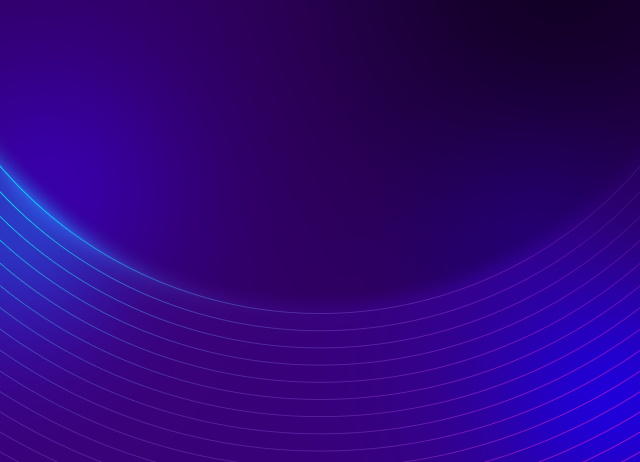
Write a Shadertoy shader that draws this background.

```glsl
// Geometry, in units of the canvas height
const vec2  RING_CENTER  = vec2(0.693, 1.233);
const float RING_RADIUS  = 0.9116;
const float RING_SPACING = 0.0372;
const float LINE_WIDTH   = 0.0019;
const float EDGE_FADE    = 0.05;

// Colours of the inner disc
const vec3 DISC_VIOLET = vec3(0.195, 0.000, 0.395);
const vec3 DISC_DARK   = vec3(0.070, 0.000, 0.145);
const vec3 DISC_GLOW   = vec3(0.220, 0.000, 0.660);
const vec3 DISC_INDIGO = vec3(0.130, 0.000, 0.490);

// Colours of the outer rings
const vec3 RING_VIOLET = vec3(0.225, 0.005, 0.455);
const vec3 RING_LEFT   = vec3(0.220, 0.030, 0.670);
const vec3 RING_AZURE  = vec3(0.160, 0.250, 0.790);
const vec3 RING_BLUE   = vec3(0.115, 0.000, 0.880);
const vec3 RING_DUSK   = vec3(0.145, 0.000, 0.360);
const vec3 RIM_GLOW    = vec3(0.000, 0.160, 0.140);

// Colours of the lines
const vec3 LINE_VIOLET  = vec3(0.400, 0.190, 0.700);
const vec3 LINE_CYAN    = vec3(0.000, 0.900, 0.960);
const vec3 LINE_MAGENTA = vec3(0.680, 0.080, 0.800);

// Soft round spot, 1 at its centre
float spot(vec2 p, vec2 center, float radius) {
    vec2 q = (p - center) / radius;
    return exp(-dot(q, q));
}

vec3 discColor(vec2 p) {
    vec3 color = mix(DISC_VIOLET, DISC_DARK, spot(p, vec2(1.22, 1.06), 0.55));
    color = mix(color, DISC_INDIGO, 0.75 * spot(p, vec2(1.17, 0.42), 0.28));
    return mix(color, DISC_GLOW, spot(p, vec2(0.10, 0.59), 0.31));
}

vec3 ringColor(vec2 p) {
    vec3 color = mix(RING_VIOLET, RING_LEFT, 0.9 * spot(p, vec2(0.0, 0.44), 0.30));
    color = mix(color, RING_AZURE, 0.85 * spot(p, vec2(0.04, 0.52), 0.20));
    color = mix(color, RING_BLUE, 0.3 * spot(p, vec2(1.30, 0.20), 0.50));
    color = mix(color, RING_BLUE, 0.9 * spot(p, vec2(1.34, 0.12), 0.26));
    return mix(color, RING_DUSK, 0.9 * spot(p, vec2(1.40, 0.68), 0.22));
}

// Line colour in rgb, opacity in a
vec4 lineColor(vec2 p) {
    float cyan = spot(p * vec2(1.0, 1.7), vec2(0.0, 1.06), 0.56);
    float magenta = spot(p, vec2(1.40, 0.10), 0.46);
    vec3 color = mix(LINE_VIOLET, LINE_CYAN, cyan);
    color = mix(color, LINE_MAGENTA, magenta);
    float opacity = 0.62 + 0.38 * max(cyan, magenta);
    opacity *= 1.0 - 0.6 * spot(p, vec2(1.35, 0.60), 0.33);
    return vec4(color, opacity);
}

// Repeated concentric lines, from the rim outwards
float lineCoverage(float rimDistance, float pixel) {
    float index = max(round(rimDistance / RING_SPACING), 0.0);
    float d = abs(rimDistance - index * RING_SPACING);
    float edge = (0.5 * (LINE_WIDTH + pixel) - d) / pixel;
    return clamp(edge, 0.0, min(1.0, LINE_WIDTH / pixel));
}

void mainImage(out vec4 fragColor, in vec2 fragCoord) {
    float pixel = 1.0 / iResolution.y;
    vec2 p = fragCoord * pixel;
    float rimDistance = length(p - RING_CENTER) - RING_RADIUS;

    // Disc and rings, with a soft rim between them
    float outside = smoothstep(-EDGE_FADE, 0.008, rimDistance);
    vec3 color = mix(discColor(p), ringColor(p), outside);

    // Glow along the left rim
    float rim = exp(-abs(rimDistance) / 0.022) * outside;
    color += RIM_GLOW * rim * spot(p, vec2(0.10, 0.56), 0.36);

    // Lines
    vec4 stroke = lineColor(p);
    color = mix(color, stroke.rgb, stroke.a * lineCoverage(rimDistance, pixel));

    fragColor = vec4(color, 1.0);
}
```
